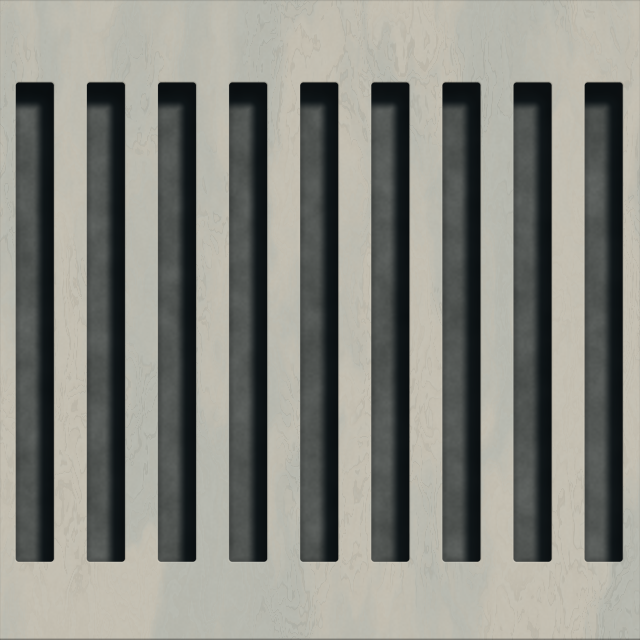
A three.js fragment shader for this texture:

```glsl
#define SLOTS 9.0
#define SLOT_HALF vec2(0.0296, 0.3743)
#define SLOT_CENTER vec2(-0.0012, 0.4967)
#define CORNER 0.005
#define SHADOW_SHIFT vec2(-0.0235, -0.0365)
#define SHADOW_SOFT 0.0095
#define LIP 0.0032
#define EDGE 0.0009
#define STONE_WARM vec3(0.770, 0.750, 0.697)
#define STONE_COOL vec3(0.712, 0.718, 0.682)
#define FLOOR_COLOR vec3(0.325, 0.340, 0.330)
#define SHADE_COLOR vec3(0.050, 0.073, 0.082)

varying vec2 vUv;

float hash(vec2 p) {
  vec3 q = fract(vec3(p.xyx) * 0.1031);
  q += dot(q, q.yzx + 33.33);
  return fract((q.x + q.y) * q.z);
}

float noise(vec2 p) {
  vec2 i = floor(p);
  vec2 f = fract(p);
  f = f * f * (3.0 - 2.0 * f);
  float low = mix(hash(i), hash(i + vec2(1.0, 0.0)), f.x);
  float high = mix(hash(i + vec2(0.0, 1.0)), hash(i + 1.0), f.x);
  return mix(low, high, f.y);
}

float fbm(vec2 p) {
  float sum = 0.0;
  float amp = 0.5;
  for (int i = 0; i < 5; i++) {
    sum += amp * noise(p);
    p = mat2(1.6, 1.2, -1.2, 1.6) * p + 17.3;
    amp *= 0.5;
  }
  return sum;
}

float roundedBox(vec2 p, vec2 halfSize, float radius) {
  vec2 q = abs(p) - halfSize + radius;
  return length(max(q, 0.0)) + min(max(q.x, q.y), 0.0) - radius;
}

float slot(vec2 p) {
  return roundedBox(p, SLOT_HALF, CORNER);
}

// Vertically drawn-out stone with folded contour veins
vec3 stone(vec2 uv) {
  vec2 p = uv * vec2(13.0, 4.5) + 40.0;
  vec2 warp = vec2(fbm(p * 1.2), fbm(p * 1.2 + 31.7)) - 0.5;
  float folds = fbm(p + warp * vec2(3.2, 2.2) + 9.0);
  float phase = fract(folds * 11.0);
  float band = phase * (1.0 - smoothstep(0.82, 1.0, phase));
  float vein = 1.0 - smoothstep(0.0, 0.16, abs(phase - 0.9));
  float tone = smoothstep(0.32, 0.66, fbm(p * vec2(0.8, 0.6) + warp * 1.5 + 60.0));
  vec3 color = mix(STONE_WARM, STONE_COOL, clamp(tone + 0.5 * (band - 0.4), 0.0, 1.0));
  color += 0.024 * (band - 0.4);
  color -= vein * 0.036 * smoothstep(0.3, 0.65, noise(p * 1.3 + 5.0));
  return color + 0.010 * (noise(uv * 300.0) - 0.5);
}

// Mottled recess floor, shaded by the upper and right walls
vec3 recess(vec2 uv, vec2 p, float d) {
  float mottle = fbm(uv * 28.0 + 12.0) - 0.48;
  float grain = noise(uv * 240.0) - 0.5;
  vec3 ground = FLOOR_COLOR + 0.13 * mottle + 0.018 * grain;
  ground *= mix(0.84, 1.0, smoothstep(0.0, 0.010, -d));
  float lit = 1.0 - smoothstep(-SHADOW_SOFT, SHADOW_SOFT, slot(p - SHADOW_SHIFT));
  float depth = smoothstep(0.0, 0.026, slot(p - SHADOW_SHIFT));
  vec3 shade = SHADE_COLOR * (1.2 - 0.4 * depth) + 0.02 * mottle;
  return mix(shade, ground, lit);
}

void main() {
  vec2 light = normalize(vec2(0.5, 0.85));
  vec2 p = vUv - SLOT_CENTER;
  p.x = (fract(p.x * SLOTS) - 0.5) / SLOTS;
  float d = slot(p);

  // Worn lips: bright below and left, dark above and right
  vec3 color = stone(vUv);
  float facing = (d - slot(p + light * 0.001)) / 0.001;
  float lip = 1.0 - smoothstep(0.0, LIP, d);
  color += lip * (facing > 0.0 ? 0.08 : 0.15) * facing;
  color *= 1.0 - 0.22 * (1.0 - smoothstep(0.0, 0.0016, d));

  // Plate rim
  float top = 1.0 - smoothstep(0.0, 0.003, 1.0 - vUv.y);
  float bottom = 1.0 - smoothstep(0.0, 0.004, vUv.y);
  float side = 1.0 - smoothstep(0.0, 0.002, min(vUv.x, 1.0 - vUv.x));
  color *= 1.0 - 0.12 * top - 0.38 * bottom - 0.06 * side;

  color = mix(recess(vUv, p, d), color, smoothstep(-EDGE, EDGE, d));
  gl_FragColor = vec4(color, 1.0);
}
```
